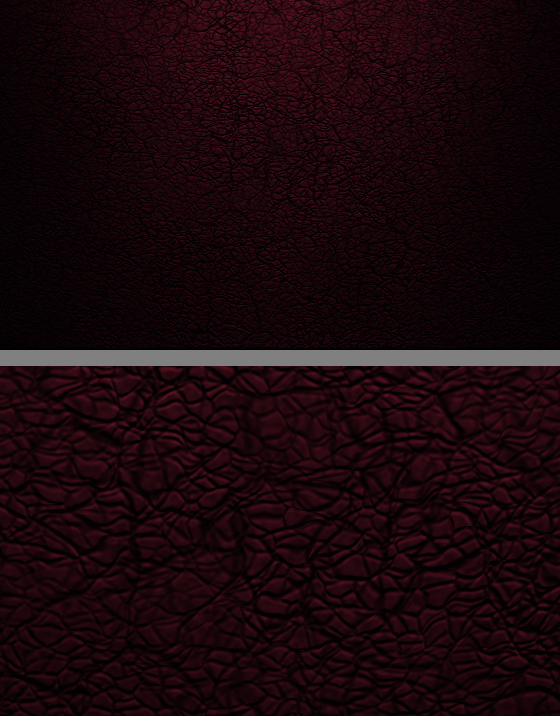
Top: the whole. Bottom: its middle third, enlarged.
Reproduce this texture procedurally as a Shadertoy shader.

```glsl
// Dark burgundy leather under a soft light from the top centre.
// Warped cell borders at four scales form the creases; the vertical slope
// of that relief gives the glints, and a wide glow fades to near black.

vec2 hash2(vec2 p) {
    vec3 q = fract(p.xyx * vec3(0.1031, 0.1030, 0.0973));
    q += dot(q, q.yzx + 33.33);
    return fract((q.xx + q.yz) * q.zy);
}

float noise(vec2 p) {
    vec2 i = floor(p), f = fract(p);
    f = f * f * (3.0 - 2.0 * f);
    return mix(mix(hash2(i).x, hash2(i + vec2(1, 0)).x, f.x),
               mix(hash2(i + vec2(0, 1)).x, hash2(i + vec2(1, 1)).x, f.x), f.y);
}

// Distance to the line midway between the two nearest cell centres
float cellBorder(vec2 p) {
    vec2 cell = floor(p), f = fract(p);
    vec2 nearest = vec2(8.0), second = vec2(8.0);
    for (int y = -1; y <= 1; y++) {
        for (int x = -1; x <= 1; x++) {
            vec2 offset = vec2(x, y);
            vec2 r = offset + hash2(cell + offset + 70.0) - f;
            if (dot(r, r) < dot(nearest, nearest)) {
                second = nearest;
                nearest = r;
            } else if (dot(r, r) < dot(second, second)) {
                second = r;
            }
        }
    }
    float gap = max(length(second - nearest), 0.001);
    return 0.5 * (dot(second, second) - dot(nearest, nearest)) / gap;
}

vec2 rotate(vec2 p, float angle) {
    float c = cos(angle), s = sin(angle);
    return vec2(c * p.x - s * p.y, s * p.x + c * p.y);
}

// Relief of the hide: 1 on the plates, low in the creases
float hideHeight(vec2 p) {
    // Sagging folds toward the lower part, then an uneven wobble
    p.y -= 0.35 * p.x * p.x * (1.0 - p.y);
    vec2 wobble = vec2(noise(p * 17.0 + 30.0), noise(p * 17.0 + 80.0)) - 0.5;
    wobble += 0.45 * (vec2(noise(p * 60.0 + 15.0), noise(p * 60.0 + 55.0)) - 0.5);
    p += 0.02 * wobble;

    float pebbles = smoothstep(0.0, 0.2, cellBorder(p * vec2(44.0, 66.0)));
    float plates = smoothstep(0.0, 0.12, cellBorder(rotate(p, -0.2) * vec2(24.0, 36.0) + 20.0));
    float folds = smoothstep(0.0, 0.06, cellBorder(rotate(p, 0.15) * vec2(9.0, 17.0)));
    float cracks = smoothstep(0.0, 0.055, cellBorder(rotate(p, 0.5) * vec2(15.0, 8.0) + 40.0));

    // Creases run deep in some patches and shallow in others
    float pebbleDepth = 0.25 + 0.4 * noise(p * 13.0 + 25.0);
    float plateDepth = 0.2 + 0.5 * noise(p * 12.0 + 95.0);
    float foldDepth = 0.6 * smoothstep(0.2, 0.75, noise(p * 7.0 + 12.0));
    float crackDepth = 0.65 * smoothstep(0.15, 0.7, noise(p * 6.0 + 60.0) * (0.4 + 0.7 * p.y));
    return (1.0 - pebbleDepth * (1.0 - pebbles))
         * (1.0 - plateDepth * (1.0 - plates))
         * (1.0 - foldDepth * (1.0 - folds))
         * (1.0 - crackDepth * (1.0 - cracks));
}

void mainImage(out vec4 fragColor, in vec2 fragCoord) {
    vec2 uv = fragCoord / iResolution.xy;
    vec2 p = vec2(fragCoord.x - 0.5 * iResolution.x, fragCoord.y) / iResolution.y;

    // Relief and its slope toward the light above
    float height = hideHeight(p);
    float slope = height - hideHeight(p + vec2(0.0006, 0.0034));

    // Glow: strongest at the top centre, falling off to the sides and down
    float side = exp(-pow(abs(uv.x - 0.5) / 0.38, 2.4));
    float glow = 0.017 + side * mix(0.056, 0.205, pow(uv.y, 1.4));
    glow *= 0.92 + 0.16 * noise(p * 5.0 + 9.0);

    // Grazing light brings out the glints low down, the plates higher up
    float glint = slope * mix(1.9, 0.5, uv.y) * (0.6 + 0.8 * noise(p * 9.0 + 44.0));
    float plateLight = 0.12 + mix(0.85, 1.05, uv.y) * height;
    float grain = 0.72 + 0.56 * noise(p * 190.0 + 200.0);
    float tone = glow * max(plateLight + glint, 0.1) * grain;

    // Thin dark rim along the bottom
    tone *= smoothstep(0.002, 0.009, uv.y);

    vec3 burgundy = vec3(1.0, 0.205, 0.37);
    fragColor = vec4(tone * burgundy + vec3(0.003, 0.0, 0.002), 1.0);
}
```
